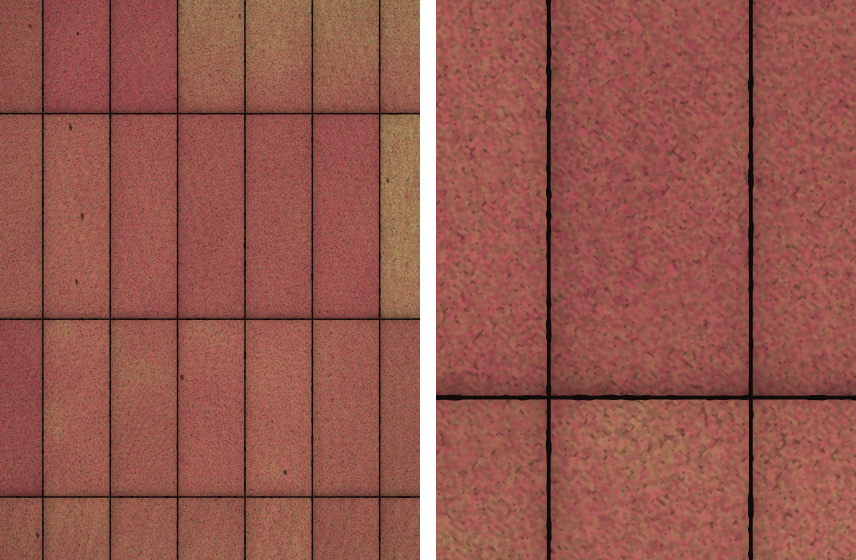
Left: the whole. Right: its middle third, enlarged.
Write a Shadertoy shader that draws this texture.

```glsl
// Weathered red concrete pavers in a stacked grid with thin dark joints.

float hash(vec2 p) {
    return fract(sin(dot(p, vec2(127.1, 311.7))) * 43758.5453);
}

float noise(vec2 p) {
    vec2 i = floor(p), f = fract(p);
    f = f * f * (3.0 - 2.0 * f);
    return mix(mix(hash(i), hash(i + vec2(1, 0)), f.x),
               mix(hash(i + vec2(0, 1)), hash(i + vec2(1, 1)), f.x), f.y);
}

float fbm(vec2 p) {
    float sum = 0.0, amp = 0.5;
    for (int i = 0; i < 4; i++) {
        sum += amp * noise(p);
        p = p * 2.03 + 17.3;
        amp *= 0.5;
    }
    return sum / 0.9375;
}

// Sparse dark chips, at most one per grid cell
float chips(vec2 p) {
    vec2 cell = floor(p * 11.0);
    vec2 center = 0.25 + 0.5 * vec2(hash(cell + 3.1), hash(cell + 8.7));
    vec2 d = (fract(p * 11.0) - center) * vec2(1.5, 0.8);
    d.x += 0.25 * d.y;
    float size = 0.012 + 0.018 * hash(cell + 5.5);
    float shape = length(d) + 0.03 * (noise(p * 300.0) - 0.5);
    return step(0.94, hash(cell + 1.9)) * (1.0 - smoothstep(size, size + 0.035, shape));
}

void mainImage(out vec4 fragColor, in vec2 fragCoord) {
    vec2 uv = fragCoord / iResolution.xy;
    vec2 p = uv * vec2(0.75, 1.0);
    float px = 1.0 / iResolution.y;

    // Seven columns of equal width, four rows of unequal height
    float gx = (p.x - 0.0765) / 0.1203 + 1.0;
    float col = floor(gx);
    float row = step(0.1125, p.y) + step(0.430, p.y) + step(0.797, p.y);
    vec2 tile = vec2(col, row);
    float toLeft = fract(gx) * 0.1203;
    float toRight = 0.1203 - toLeft;
    float dx = min(toLeft, toRight);
    float dy = min(abs(p.y - 0.1125), min(abs(p.y - 0.430), abs(p.y - 0.797)));
    float above = p.y - (row < 0.5 ? -0.15 : row < 1.5 ? 0.1125 : row < 2.5 ? 0.430 : 0.797);

    // Redder pavers, and yellowed ones toward the upper right
    float red = row > 2.5 ? step(1.0, col) * step(col, 2.0)
              : row > 1.5 ? 0.8 * smoothstep(1.0, 3.0, col) * step(col, 5.0)
              : row > 0.5 ? step(col, 0.0) : 0.0;
    float cloud = fbm(p * 13.0 + tile * 9.7);
    float yellow = row > 2.5 ? step(3.0, col) * smoothstep(0.77, 1.02, p.y + 0.08 * (cloud - 0.5))
                 : row > 1.5 ? step(6.0, col) * (0.7 + 0.35 * smoothstep(0.04, 0.12, above))
                 : 0.0;
    float patches = smoothstep(0.55, 0.85, cloud) * step(row, 1.5) * step(1.0, col);

    // Two-tone mineral grain, on turned axes to hide the noise lattice
    vec2 g = mat2(0.8, 0.6, -0.6, 0.8) * p;
    float coarse = noise(g * 290.0);
    float fine = noise(g.yx * 560.0 + 40.0);
    float streak = noise(p * vec2(330.0, 70.0));
    float tone = 0.50 + 0.65 * (coarse - 0.5) + 0.55 * (fine - 0.5);
    tone += 0.14 * (hash(tile + 2.3) - 0.5) + 0.3 * (cloud - 0.5) - 0.27 * red;
    tone += 0.2 * patches + 0.12 * step(row, 0.5);
    vec3 color = mix(vec3(0.67, 0.32, 0.335), vec3(0.62, 0.435, 0.32), tone);
    float yellowing = yellow * (0.65 + 0.35 * (coarse - 0.5) + 0.4 * (streak - 0.5));
    color = mix(color, vec3(0.68, 0.57, 0.37), clamp(yellowing, 0.0, 1.0));

    // Brightness of each paver, its grain and pits
    color *= 0.97 + 0.06 * (hash(tile + 6.1) - 0.5) - 0.035 * red + 0.08 * (cloud - 0.5);
    color *= 1.0 + 0.26 * (noise(g * 480.0 + 90.0) - 0.5);
    color *= 1.0 - 0.24 * smoothstep(0.72, 0.95, noise(g.yx * 450.0 + 70.0));

    // Faint slanted scuffs on the lowest row
    float scuff = noise(vec2(p.x * 130.0 - p.y * 35.0, p.y * 9.0));
    color *= 1.0 + 0.10 * step(row, 0.5) * (scuff - 0.5);

    // Grime gathering along the edges, deepest at the left and bottom
    float grime = 0.6 + 0.8 * fbm(p * 28.0);
    color *= 1.0 - 0.20 * grime * exp(-toLeft / 0.008);
    color *= 1.0 - 0.12 * grime * exp(-toRight / 0.006);
    color *= 1.0 - 0.27 * grime * exp(-above / 0.009);
    color *= 1.0 - 0.12 * grime * exp(-dy / 0.006);
    color *= 1.0 - 0.5 * chips(p);

    // Dark joints with slightly crumbled edges
    float crumble = 0.0006 * smoothstep(0.5, 0.95, noise(g * 190.0));
    float joint = min(dx, dy) - 0.0011 - crumble;
    float gap = 1.0 - smoothstep(-0.6 * px, 0.7 * px, joint);
    color = mix(color, vec3(0.07, 0.035, 0.035), gap);

    // Soft falloff toward the corners
    vec2 q = uv - vec2(0.55, 0.5);
    color *= 1.03 - 0.26 * dot(q, q);
    fragColor = vec4(clamp(color, 0.0, 1.0), 1.0);
}
```
